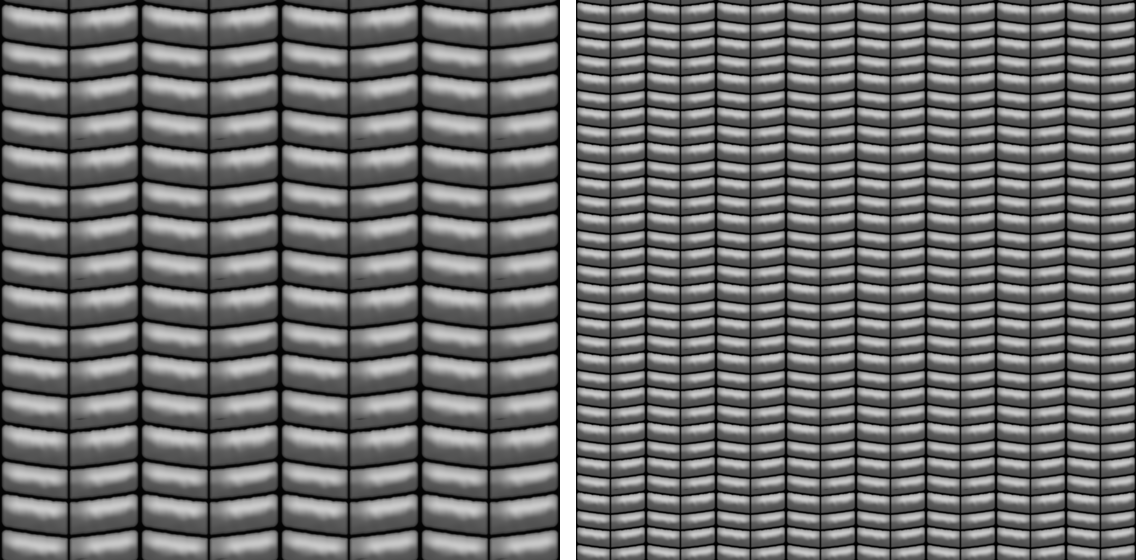
Left, the tile; right, the same tile 2 across and 2 down.
A WebGL 2 fragment shader for this texture map:

```glsl
#version 300 es
precision highp float;
// Padded grey segments in chevron columns: each tile holds two mirrored columns of four rows.
// A sheared rounded-box distance cuts the black gaps; a soft band of light models the padding.
// Layered sines with whole periods ruffle the edges and mottle the shade, so the map tiles.

uniform vec2 u_resolution;
out vec4 fragColor;

const float TAU = 6.2831853;
const float TILES = 4.0;            // tiles across and down
const float SEAM = 0.492;           // centre line between mirrored columns
const float DROP = 0.066;           // fall of a row from outer to inner end
const float ROW_SHIFT = 0.016;      // first row boundary below the tile top
const float ROW_START[5] = float[5](0.0, 0.263, 0.495, 0.75, 1.0);
const float ROW_PEAK[4] = float[4](0.27, 0.36, 0.29, 0.35);  // height of the brightest line
const float ROW_RIM[4] = float[4](0.60, 0.42, 0.54, 0.40);   // light left at the top edge
const float ROW_RUFFLE[4] = float[4](1.0, 0.35, 0.75, 0.5);
const float OUTER_GAP = 0.014;
const float INNER_GAP = 0.007;
const float ROW_GAP = 0.011;
const float OUTER_RADIUS = 0.036;
const float INNER_RADIUS = 0.016;
const float EDGE_SOFTNESS = 0.008;
const float GAP_SHADE = 0.015;
const float UPPER_SHADE = 0.45;
const float LOWER_SHADE = 0.315;
const float HIGHLIGHT = 0.36;

float roundedBox(vec2 p, vec2 halfSize, float radius) {
  vec2 q = abs(p) - halfSize + radius;
  return length(max(q, 0.0)) + min(max(q.x, q.y), 0.0) - radius;
}

// Small irregular ripple, periodic over one tile
float ripple(float x, float phase) {
  return 0.5 * sin(TAU * 9.0 * x + phase) + 0.3 * sin(TAU * 17.0 * x + 2.3 * phase)
       + 0.2 * sin(TAU * 29.0 * x + 4.1 * phase);
}

// Broad uneven tone, periodic over one tile
float mottle(vec2 p) {
  return 0.5 * sin(TAU * (3.0 * p.x + 5.0 * p.y) + 1.5 * sin(TAU * 4.0 * p.y))
       + 0.5 * sin(TAU * (7.0 * p.x - 4.0 * p.y) + 1.2 * sin(TAU * 3.0 * p.x));
}

void main() {
  vec2 tile = fract(gl_FragCoord.xy / u_resolution * TILES);
  tile.y = 1.0 - tile.y;                               // measure downward
  float pixel = TILES / min(u_resolution.x, u_resolution.y);

  // Mirrored column: u runs from the outer end (0) to the seam (1)
  bool isLeft = tile.x < SEAM;
  float width = isLeft ? SEAM : 1.0 - SEAM;
  float along = isLeft ? tile.x : 1.0 - tile.x;
  float u = along / width;

  // Row lookup after removing the chevron slope
  float y = fract(tile.y - ROW_SHIFT - DROP * u * (1.4 - 0.4 * u));
  int row = 0;
  for (int i = 1; i < 4; i++) row += int(y >= ROW_START[i]);
  float height = ROW_START[row + 1] - ROW_START[row];
  float down = y - ROW_START[row];
  float phase = float(row) * 2.1 + (isLeft ? 0.7 : 3.9);

  // Segment outline with a ruffled upper edge
  float ruffle = 0.0045 * ROW_RUFFLE[row] * ripple(tile.x, phase);
  float top = ROW_GAP + ruffle;
  float bottom = height - ROW_GAP + 0.0015 * ripple(tile.x, phase + 2.0);
  float left = OUTER_GAP;
  float right = width - INNER_GAP;
  vec2 center = 0.5 * vec2(left + right, top + bottom);
  vec2 halfSize = 0.5 * vec2(right - left, bottom - top);
  float radius = mix(OUTER_RADIUS, INNER_RADIUS, smoothstep(0.3, 0.7, u));
  float dist = roundedBox(vec2(along, down) - center, halfSize, radius);

  // Band of light: bright upper half, sagging lower border, dim ends
  float v = clamp((down - top) / (bottom - top), 0.0, 1.0);
  float tone = mottle(tile);
  float middle = 1.0 - pow(abs(2.0 * u - 1.0), 2.0);
  float peak = ROW_PEAK[row] + 0.02 * tone;
  float low = peak + 0.25 + 0.16 * middle + 0.03 * tone;
  float rise = mix(ROW_RIM[row], 1.0, smoothstep(0.02, peak, v));
  float fall = 1.0 - smoothstep(peak, low, v);
  float outerEnd = smoothstep(0.0, isLeft ? 0.28 : 0.2, u);
  float innerEnd = 1.0 - smoothstep(isLeft ? 0.76 : 0.62, isLeft ? 1.04 : 0.9, u + 0.12 * (v - 0.3));
  float ends = mix(0.3, 1.0, outerEnd) * mix(0.25, 1.0, innerEnd);
  float shade = mix(UPPER_SHADE, LOWER_SHADE, smoothstep(0.1, 0.95, v));
  shade += HIGHLIGHT * rise * fall * ends + 0.012 * tone;

  // Faint scuff on the last row of the right column
  vec2 scuff = (vec2(u, v) - vec2(0.84, 0.69)) / vec2(0.08, 0.035);
  if (!isLeft && row == 3) shade -= 0.1 * exp(-dot(scuff, scuff) * 1.5);

  // Rounded border shading and gaps
  shade *= mix(0.72, 1.0, smoothstep(0.0, 0.024, -dist));
  float soft = max(EDGE_SOFTNESS, pixel);
  float cover = 1.0 - smoothstep(-soft, soft, dist);
  fragColor = vec4(vec3(mix(GAP_SHADE, shade, cover)), 1.0);
}
```
